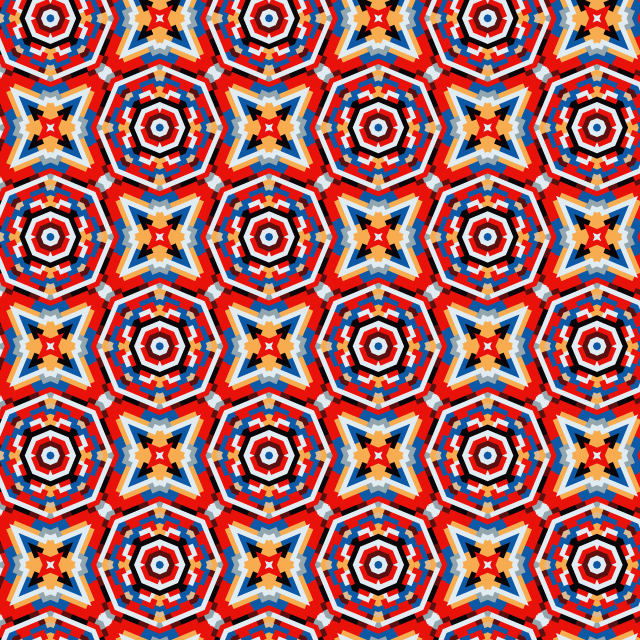
Give the GLSL for this pattern, as a WebGL 1 fragment shader.

```glsl
precision highp float;
// Kaleidoscope of octagonal rosettes and four-armed stars on a checkerboard.
// The plane folds into one mirror triangle, which is filled with parallel
// stripes; each stripe is cut into square-ended blocks of flat colour.

uniform vec2 u_resolution;

const float CELL = 0.1708;                   // rosette to neighbouring star
const vec2 ROSETTE = vec2(0.0788, 0.9714);   // one rosette centre
const float STRIPES_PER_CELL = 21.87;
const float STRIPE_SHIFT = 0.25;
const float FOLD_ANGLE = 0.392699;           // half of the 45 degree wedge
const int SAMPLES = 4;                       // antialiasing grid per side

const vec3 WHITE = vec3(0.88, 0.92, 0.95);
const vec3 GREY = vec3(0.58, 0.65, 0.68);
const vec3 RED = vec3(0.91, 0.07, 0.04);
const vec3 BLUE = vec3(0.05, 0.35, 0.65);
const vec3 ORANGE = vec3(0.97, 0.68, 0.31);
const vec3 TAN = vec3(0.86, 0.73, 0.57);
const vec3 MAROON = vec3(0.36, 0.06, 0.06);
const vec3 BLACK = vec3(0.03, 0.02, 0.03);

// Mirror into the triangle: rosette (0,0), star (1,0), meeting point (.5,.5).
vec2 foldToTriangle(vec2 p) {
  vec2 q = abs(mod(p + 1.0, 2.0) - 1.0);
  if (q.x + q.y > 1.0) q = 1.0 - q;
  return q.x < q.y ? q.yx : q;
}

// Four blocks along a stripe, split at three increasing stops.
vec3 blocks(float s, vec3 stops, vec3 a, vec3 b, vec3 c, vec3 d) {
  if (s < stops.x) return a;
  if (s < stops.y) return b;
  return s < stops.z ? c : d;
}

// Rings of the rosette, from its centre outwards.
vec3 rosetteStripe(float k, float s) {
  if (k < 0.5) return BLUE;
  if (k < 1.5) return WHITE;
  if (k < 2.5) return MAROON;
  if (k < 3.5) return s < 0.25 ? WHITE : RED;
  if (k < 4.5) return WHITE;
  if (k < 5.5) return BLACK;
  if (k < 6.5) return blocks(s, vec3(1.2, 2.0, 4.3), ORANGE, WHITE, RED, BLACK);
  if (k < 7.5) return blocks(s, vec3(0.7, 1.9, 4.4), ORANGE, RED, WHITE, BLUE);
  if (k < 8.5) return blocks(s, vec3(1.2, 3.8, 5.9), BLUE, RED, BLUE, TAN);
  if (k < 9.5) return blocks(s, vec3(0.9, 4.3, 6.5), TAN, BLUE, RED, MAROON);
  return blocks(s, vec3(1.2, 2.5, 7.3), ORANGE, MAROON, RED, BLUE);
}

// Border between the shapes, then the star down to its centre.
vec3 starStripe(float k, float s) {
  if (k < 11.5) return s < 0.6 ? GREY : WHITE;
  if (k < 12.5) return blocks(s, vec3(2.5, 4.5, 8.0), RED, MAROON, BLACK, RED);
  if (k < 13.5) return blocks(s, vec3(3.4, 8.2, 9.8), BLUE, RED, MAROON, GREY);
  if (k < 14.5) return blocks(s, vec3(1.8, 4.0, 10.4), GREY, BLUE, RED, WHITE);
  if (k < 15.5) return blocks(s, vec3(1.3, 2.4, 7.9), WHITE, GREY, ORANGE, RED);
  if (k < 16.5) return s < 0.8 ? ORANGE : WHITE;
  if (k < 17.5) return s < 2.7 ? ORANGE : BLUE;
  if (k < 18.5) return s < 1.6 ? ORANGE : BLACK;
  return k < 19.5 ? RED : WHITE;
}

vec3 pattern(vec2 uv) {
  vec2 q = foldToTriangle((uv - ROSETTE) / CELL) * STRIPES_PER_CELL;
  vec2 across = vec2(cos(FOLD_ANGLE), sin(FOLD_ANGLE));
  float k = floor(dot(q, across) + STRIPE_SHIFT);
  // Distance along the stripe, measured from where it meets the axis.
  float s = dot(q, vec2(-across.y, across.x))
          + (k + 0.5 - STRIPE_SHIFT) * tan(FOLD_ANGLE);
  return k < 10.5 ? rosetteStripe(k, s) : starStripe(k, s);
}

void main() {
  vec3 sum = vec3(0.0);
  for (int j = 0; j < SAMPLES; j++) {
    for (int i = 0; i < SAMPLES; i++) {
      vec2 jitter = (vec2(float(i), float(j)) + 0.5) / float(SAMPLES) - 0.5;
      sum += pattern((gl_FragCoord.xy + jitter) / u_resolution.y);
    }
  }
  gl_FragColor = vec4(sum / float(SAMPLES * SAMPLES), 1.0);
}
```
